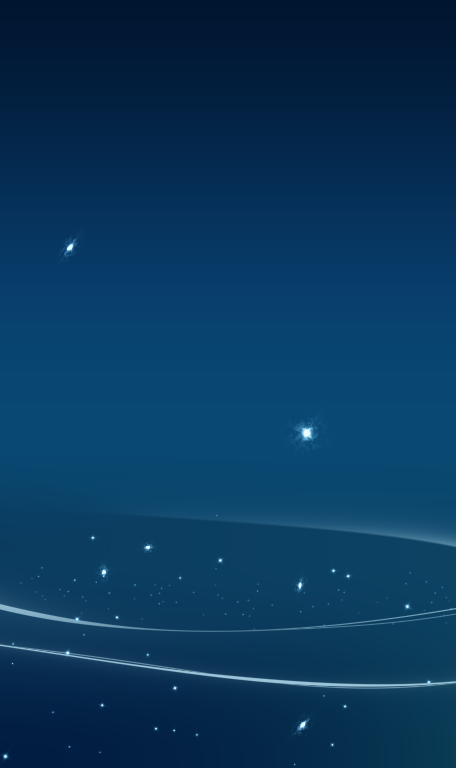
Give the GLSL for this background, as a Shadertoy shader.

```glsl
// A deep blue night gradient above three flowing light ribbons, with frosty sparkles.
// Ribbons are signed heights above polynomial curves; glints and dust come from
// hashed grids with a density map, and the large sparkles are noise-broken bursts.

#define NIGHT vec3(0.000, 0.078, 0.180)
#define BLUE  vec3(0.030, 0.240, 0.425)
#define TEAL  vec3(0.035, 0.285, 0.450)
#define DEEP_LEFT  vec3(0.005, 0.115, 0.255)
#define DEEP_RIGHT vec3(0.035, 0.235, 0.335)
#define SHALLOW    vec3(0.040, 0.235, 0.375)
#define LIGHT vec3(0.700, 0.860, 0.930)
#define ICE   vec3(0.450, 0.780, 0.960)
#define GLINT_CELL 0.036
#define DUST_CELL  0.011

float hash(vec2 cell) {
    vec3 q = fract(cell.xyx * 0.1031);
    q += dot(q, q.yzx + 33.33);
    return fract((q.x + q.y) * q.z);
}

float noise(vec2 p) {
    vec2 i = floor(p), f = fract(p);
    f = f * f * (3.0 - 2.0 * f);
    vec2 e = vec2(1.0, 0.0);
    return mix(mix(hash(i), hash(i + e), f.x),
               mix(hash(i + e.yx), hash(i + e.xx), f.x), f.y);
}

mat2 rotation(float a) {
    return mat2(cos(a), -sin(a), sin(a), cos(a));
}

float stroke(float d, float halfWidth, float pixel) {
    return 1.0 - smoothstep(halfWidth - pixel, halfWidth + pixel, abs(d));
}

// Round core with four tapering rays
float glint(vec2 d) {
    vec2 a = abs(d);
    return exp(-3.0 * dot(d, d)) + 0.6 * exp(-5.0 * a.x - 1.3 * a.y)
         + 0.5 * exp(-1.6 * a.x - 5.0 * a.y);
}

// Large sparkle: bright core, one long axis, ragged wisps
float burst(vec2 d, float angle, float size, float stretch) {
    vec2 q = rotation(angle) * d / size;
    q.y *= stretch;
    float r = length(q);
    float ragged = noise(q * 5.0 + 40.0 + angle * 9.0) * 0.6 + noise(q * 11.0 + 70.0) * 0.4;
    float wisps = smoothstep(0.4, 0.75, ragged) * exp(-2.6 * r * r);
    float rays = exp(-2.8 * abs(q.x) - 11.0 * abs(q.y)) + 0.6 * exp(-9.0 * abs(q.x) - 4.0 * abs(q.y));
    return 1.3 * exp(-16.0 * r * r) + 0.5 * wisps + 0.6 * rays;
}

// Glints gather at the lower left and thin out upward and to the right
float glintDensity(vec2 uv) {
    float low = mix(0.42, 0.14, smoothstep(0.1, 0.75, uv.x));
    float high = 0.17 * (1.0 - smoothstep(0.25, 0.38, uv.x));
    return mix(low, high, smoothstep(0.25, 0.32, uv.y)) * (1.0 - smoothstep(0.39, 0.43, uv.y));
}

// Dust follows a shallow arc over the middle ribbon
float dustDensity(vec2 uv) {
    float h = (uv.y - (0.25 - 0.12 * uv.x + 0.09 * uv.x * uv.x)) / 0.023;
    return 0.34 * exp(-h * h);
}

float scatter(vec2 p, float aspect, float cell, bool dust) {
    float sum = 0.0;
    vec2 home = floor(p / cell);
    for (int j = -1; j <= 1; j++)
    for (int i = -1; i <= 1; i++) {
        vec2 id = home + vec2(i, j);
        vec2 at = (id + vec2(hash(id + 17.0), hash(id + 53.0))) * cell;
        vec2 uv = at / vec2(aspect, 1.0);
        float density = dust ? dustDensity(uv) : glintDensity(uv);
        float keep = step(hash(id + 91.0), density);
        float size = hash(id + 131.0);
        vec2 d = rotation(size * 6.0) * (p - at);
        sum += keep * (dust ? (0.2 + 0.4 * size) * exp(-dot(d, d) / 1.1e-6)
                            : (0.4 + 0.5 * size) * glint(d / mix(0.0018, 0.0048, size * size)));
    }
    return sum;
}

void mainImage(out vec4 fragColor, in vec2 fragCoord) {
    vec2 uv = fragCoord / iResolution.xy;
    float aspect = iResolution.x / iResolution.y, pixel = 0.8 / iResolution.y;
    vec2 p = uv * vec2(aspect, 1.0);
    float x = uv.x, y = uv.y;

    // Sky and the darker body under the upper ribbon
    vec3 sky = mix(BLUE, NIGHT, smoothstep(0.55, 1.05, y));
    sky = mix(TEAL, sky, smoothstep(0.42, 0.7, y));
    vec3 deep = mix(DEEP_LEFT, DEEP_RIGHT, x * x);
    vec3 water = mix(deep, SHALLOW + vec3(0.01, 0.025, 0.015) * x, smoothstep(0.02, 0.27, y));
    sky = mix(sky, water, 0.5 * (1.0 - smoothstep(0.3, 0.45, y)));
    float upper = y - (0.342 - 0.04 * x - 0.013 * pow(x, 6.0));
    float softness = mix(0.06, 0.003, smoothstep(0.0, 0.4, x));
    vec3 col = mix(water, sky, smoothstep(-softness, softness, upper));
    float rim = exp(-max(upper, 0.0) / 0.012) * smoothstep(-0.003, 0.001, upper);
    col = mix(col, LIGHT, rim * (0.05 * smoothstep(0.15, 0.4, x) + 0.42 * x * x * x));

    // Middle ribbon: broad glow at the left, split strand at the right
    float middle = y - (0.178 + (0.145 - 0.04 * x) * (x - 0.47) * (x - 0.47));
    float fade = (1.0 - x) * (1.0 - x);
    float veil = middle > 0.0 ? 0.2 * fade * fade * exp(-middle / 0.018) : 0.1 * fade * exp(middle / 0.035);
    col = mix(col, LIGHT, veil);
    float width = mix(0.0035, 0.0007, smoothstep(0.0, 0.4, x));
    float line = stroke(middle, width, pixel) * mix(0.4, 0.75, abs(2.0 * x - 1.0));
    line = max(line, 0.45 * stroke(middle + 0.007 * smoothstep(0.55, 1.0, x), 0.0006, pixel));

    // Lower ribbon: two strands that part and meet
    float lower = y - (0.1075 + (0.078 + 0.06 * x) * (x - 0.82) * (x - 0.82));
    float swell = exp(-pow((x - 0.62) / 0.24, 2.0));
    line = max(line, 0.85 * stroke(lower, 0.0009 + 0.0013 * swell, pixel));
    line = max(line, 0.55 * stroke(lower - 0.0035 * sin(6.0 * x), 0.0007, pixel));
    col = mix(col, LIGHT, 0.13 * exp(-abs(lower) / 0.007));
    col = mix(col, LIGHT, line);

    // Dust, small glints and large sparkles
    float spark = scatter(p, aspect, GLINT_CELL, false) + scatter(p, aspect, DUST_CELL, true);
    vec2 s = vec2(aspect, 1.0);
    spark += burst(p - s * vec2(0.154, 0.678), 0.95, 0.022, 1.9);
    spark += burst(p - s * vec2(0.673, 0.436), 1.05, 0.025, 1.0);
    spark += burst(p - s * vec2(0.658, 0.238), 1.35, 0.014, 1.5);
    spark += burst(p - s * vec2(0.664, 0.056), 0.85, 0.020, 1.9);
    spark += burst(p - s * vec2(0.228, 0.255), 1.55, 0.013, 1.2);
    spark += burst(p - s * vec2(0.325, 0.287), 0.20, 0.011, 1.2);
    col = mix(col, ICE, min(spark, 1.0));
    col = mix(col, vec3(0.93, 0.99, 1.0), smoothstep(0.5, 1.4, spark));

    fragColor = vec4(col, 1.0);
}
```
